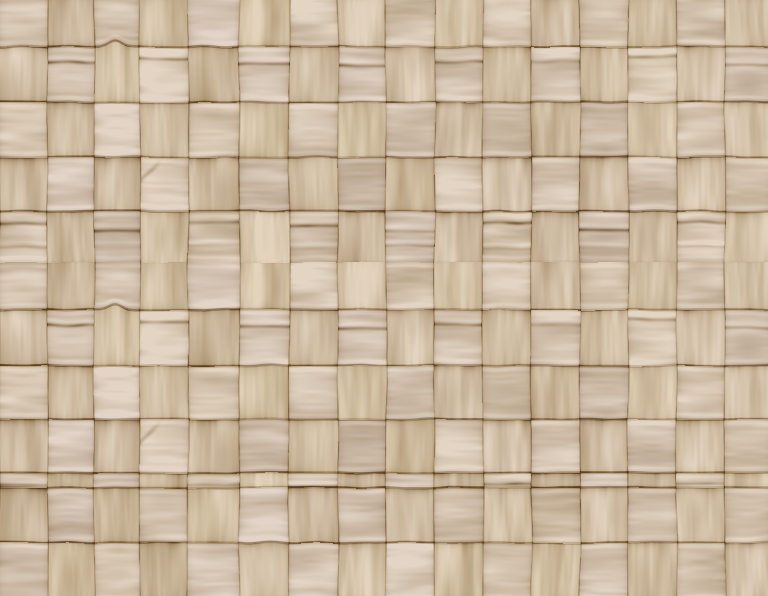
This texture is drawn by a Shadertoy shader. Its source:

```glsl
float hash(vec2 p) {
    vec3 q = fract(p.xyx * vec3(0.1031, 0.1030, 0.0973));
    q += dot(q, q.yzx + 33.33);
    return fract((q.x + q.y) * q.z);
}

float noise(vec2 p) {
    vec2 i = floor(p), f = fract(p);
    f = f * f * (3.0 - 2.0 * f);
    return mix(mix(hash(i), hash(i + vec2(1, 0)), f.x),
               mix(hash(i + vec2(0, 1)), hash(i + vec2(1, 1)), f.x), f.y);
}

float bell(float x, float width) {
    x /= width;
    return exp(-x * x);
}

// Row tops measured downward; two rows have a small arched bump.
const float rowTops[13] = float[](-0.01, 0.079, 0.172, 0.264, 0.355, 0.440, 0.520,
                                  0.614, 0.704, 0.794, 0.819, 0.911, 1.01);

float rowTop(int i, float x) {
    float bump = (i == 1 || i == 6) ? 0.009 * bell(x - 0.15, 0.012) : 0.0;
    return rowTops[i] - bump;
}

// Fibres running along g.x, with broad bands and fine streaks.
float grain(vec2 g, vec2 seed) {
    g += seed * 37.0;
    return 0.50 * noise(g * vec2(0.9, 3.0))
         + 0.30 * noise(g * vec2(1.3, 8.0) + 5.0)
         + 0.20 * noise(g * vec2(2.0, 17.0) + 9.0);
}

vec3 strawColour(float tone) {
    vec3 shade = mix(vec3(0.36, 0.25, 0.12), vec3(0.67, 0.58, 0.46), clamp(tone * 2.0, 0.0, 1.0));
    return mix(shade, vec3(0.89, 0.83, 0.76), clamp(tone * 2.0 - 1.0, 0.0, 1.0));
}

void mainImage(out vec4 fragColor, in vec2 fragCoord) {
    vec2 uv = fragCoord / iResolution.xy;
    float pixel = 11.0 / iResolution.y;
    float down = 1.0 - uv.y + 0.003 * (noise(uv * vec2(34, 11)) - 0.5);

    // Locate the cell; columns are slightly uneven.
    float across = uv.x * 15.87 + 0.02 + 0.1 * bell(uv.x - 0.22, 0.09)
                 + 0.05 * (noise(uv * vec2(16, 11) + 40.0) - 0.5);
    int row = 0;
    for (int i = 1; i < 12; i++)
        if (down >= rowTop(i, uv.x)) row = i;
    float column = floor(across);
    float top = rowTop(row, uv.x);
    vec2 local = vec2(fract(across), (down - top) * 11.07);
    float below = (rowTop(row + 1, uv.x) - down) * 11.07;
    float side = min(local.x, 1.0 - local.x);

    // Five rows repeat twice, then the weave continues.
    float band = float(row < 10 ? row % 5 : row + 3);
    vec2 id = vec2(column, band);
    bool isWeft = mod(column + band, 2.0) < 0.5;
    bool seamAbove = row == 5, seamBelow = row == 4;
    float r1 = hash(id + 11.0), r2 = hash(id + 53.0), r3 = hash(id + 97.0);

    float fibre = grain(isWeft ? local : local.yx, id);
    float tone = 0.82 + 0.13 * (r1 - 0.5) + 0.52 * (fibre - 0.5);
    float topShadow = seamAbove ? 0.1 : 1.0;
    float bottomShadow = seamBelow ? 0.1 : 1.0;

    if (isWeft) {
        // Raised strip with bright rims and darker ends
        tone += 0.05 * bell(local.y - 0.5, 0.3) - 0.17 * exp(-side * 16.0);
        tone += 0.12 * (bell(local.y - 0.07, 0.04) + bell(below - 0.09, 0.04));
        // Creases along the strip
        float crease = 0.0, lift = 0.0;
        if (band == 1.0 || band == 4.0) {
            float y = local.y - 0.17 - 0.2 * r2;
            crease = (0.15 + 0.4 * r3) * bell(y, 0.035);
            lift = bell(y + 0.09, 0.05);
        }
        if (band == 4.0) {
            float y = local.y - 0.58 - 0.12 * r3;
            crease += 0.35 * r1 * bell(y, 0.03);
            lift += bell(y + 0.08, 0.04);
        }
        tone += 0.12 * lift - crease * (0.6 + 0.6 * noise(local * vec2(3, 1) + id));
    } else {
        // Strip dipping under its neighbours
        float patchy = 0.4 + noise(vec2(local.x * 4.0, 0.0) + id * 19.0);
        tone -= patchy * topShadow * (0.12 + 0.35 * r2) * exp(-local.y * 15.0);
        tone -= patchy * bottomShadow * (0.08 + 0.2 * r3) * exp(-below * 15.0);
        tone += 0.03 * bell(local.x - 0.5, 0.25) - 0.10 * exp(-side * 22.0);
        tone -= 0.14 * r3 * bell(local.x - 0.2 - 0.6 * r1, 0.08);
    }

    // Diagonal scuff
    if (id == vec2(3, 3))
        tone -= 0.3 * bell(local.y + 0.8 * local.x - 0.42, 0.06) * smoothstep(0.5, 0.2, local.x);

    // Dark gaps between strips
    float lower = 1.0 - smoothstep(0.015, 0.025 + pixel, below);
    float upper = 1.0 - smoothstep(0.008, 0.012 + pixel, local.y);
    float upright = 1.0 - smoothstep(0.004, 0.008 + pixel, side);
    tone -= lower * bottomShadow * (0.22 + 0.35 * r2);
    tone -= upper * topShadow * (0.12 + 0.25 * r3);
    tone -= upright * (0.12 + 0.25 * noise(vec2(column, down * 45.0)));

    vec3 colour = strawColour(tone);
    colour += (isWeft ? vec3(0.0, 0.002, 0.012) : vec3(0.0, -0.002, -0.018)) + 0.02 * (r2 - 0.5) * vec3(0, 0, 1);
    fragColor = vec4(clamp(colour, 0.0, 1.0), 1.0);
}
```
